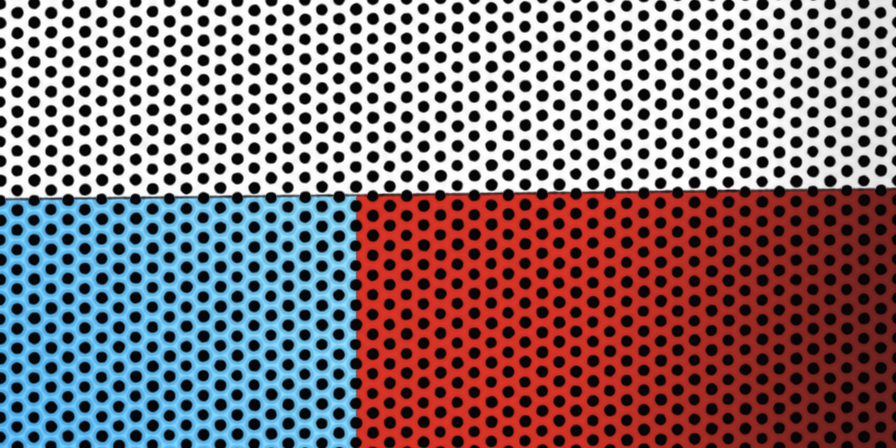
A Shadertoy shader for this pattern:

```glsl
// Black halftone dots in a hexagonal lattice over white, blue and red panels.

#define COLUMN 0.0378     // distance between dot columns
#define PITCH 0.0440      // distance between dots in a column
#define DOT_RADIUS 0.0129
#define ORIGIN vec2(0.870, 0.530)
#define TILT 0.0117       // rise of the rows to the right
#define SEAM_Y 0.555      // lower edge of the white panel
#define SEAM_X 0.796      // border between blue and red
#define SEAM_HALF 0.0026
#define SOFTNESS 0.0032
#define WOBBLE 0.0016     // roughness of the inked edges
#define INK vec3(0.025, 0.025, 0.03)

vec2 hash2(vec2 p) {
    p = vec2(dot(p, vec2(127.1, 311.7)), dot(p, vec2(269.5, 183.3)));
    return 2.0 * fract(sin(p) * 43758.5) - 1.0;
}

float gradientNoise(vec2 p) {
    vec2 i = floor(p), f = p - i;
    vec2 u = f * f * (3.0 - 2.0 * f);
    vec2 e = vec2(1.0, 0.0);
    float low = mix(dot(hash2(i), f), dot(hash2(i + e), f - e), u.x);
    float high = mix(dot(hash2(i + e.yx), f - e.yx), dot(hash2(i + 1.0), f - 1.0), u.x);
    return mix(low, high, u.y);
}

// Distance to one dot of a rectangular lattice, slightly displaced and resized
float latticeDot(vec2 p, float shift) {
    vec2 cell = vec2(2.0 * COLUMN, PITCH);
    vec2 id = floor(p / cell - shift + 0.5) + shift;
    vec2 vary = hash2(id + 7.0);
    vec2 offset = p - id * cell - 0.0007 * vary;
    return length(offset) - DOT_RADIUS * (1.0 + 0.05 * vary.x);
}

// Two interleaved rectangular lattices form the hexagonal one
float hexDots(vec2 p) {
    return min(latticeDot(p, 0.0), latticeDot(p, 0.5));
}

float cover(float d, float soft) {
    return 1.0 - smoothstep(-soft, soft, d);
}

void mainImage(out vec4 fragColor, in vec2 fragCoord) {
    vec2 uv = fragCoord / iResolution.y;
    vec2 p = vec2(uv.x, uv.y - TILT * uv.x);
    float soft = max(SOFTNESS, 0.75 / iResolution.y);
    float rough = WOBBLE * gradientNoise(uv * 95.0);

    // Panel colours with uneven light
    float deepBlue = clamp(0.75 - 0.75 * uv.x + 0.5 * (0.3 - uv.y), 0.0, 1.0);
    vec3 blue = mix(vec3(0.48, 0.77, 0.90), vec3(0.27, 0.65, 0.90), deepBlue);
    float shadow = smoothstep(1.2, 2.15, uv.x + 0.25 * (0.35 - uv.y));
    vec3 red = mix(vec3(0.83, 0.19, 0.14), vec3(0.40, 0.12, 0.11), shadow);
    vec3 white = vec3(0.98 - 0.09 * smoothstep(1.6, 2.0, uv.x));

    vec3 color = mix(blue, red, smoothstep(-soft, soft, p.x - SEAM_X));
    color = mix(color, white, smoothstep(-soft, soft, p.y - SEAM_Y));

    // Faint mottling and pale halos between dots
    float d = hexDots(p - ORIGIN) + rough;
    color *= 1.0 + 0.05 * gradientNoise(uv * 60.0);
    float blueArea = step(p.x, SEAM_X) * step(p.y, SEAM_Y);
    color += (0.02 + 0.12 * blueArea) * smoothstep(0.004, 0.012, d);

    // Thin worn seams, then the ink dots
    float wear = 0.75 + 0.35 * gradientNoise(uv * 18.0);
    float across = cover(abs(p.y - SEAM_Y) - SEAM_HALF + rough, soft);
    float down = cover(abs(p.x - SEAM_X) - 0.4 * SEAM_HALF, soft) * step(p.y, SEAM_Y);
    float ink = max(across * wear, 0.6 * down * wear);
    ink = max(ink, cover(d, soft));

    fragColor = vec4(clamp(mix(color, INK, ink), 0.0, 1.0), 1.0);
}
```
